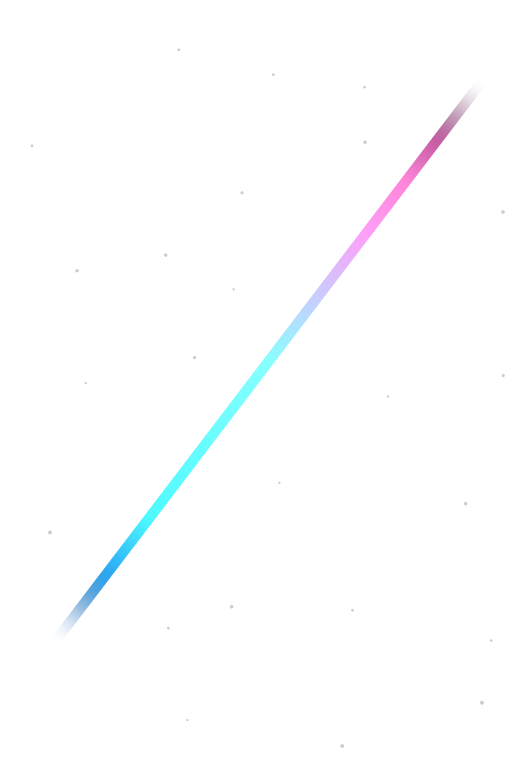
Give the GLSL for this background, as a WebGL 1 fragment shader.

```glsl
precision highp float;

uniform vec2 u_resolution;

// Lengths are fractions of the canvas height
const vec2 BEAM_START = vec2(0.0703, 0.1628);
const vec2 BEAM_END = vec2(0.6289, 0.8958);
const float BEAM_HALF_WIDTH = 0.0068;
const float FADE_IN_END = 0.13;
const float FADE_OUT_START = 0.88;

const vec3 PAPER = vec3(1.0);
const vec3 STEEL = vec3(0.14, 0.45, 0.74);
const vec3 AZURE = vec3(0.18, 0.69, 0.97);
const vec3 CYAN = vec3(0.30, 0.98, 1.0);
const vec3 PALE_CYAN = vec3(0.53, 1.0, 1.0);
const vec3 LAVENDER = vec3(0.78, 0.81, 1.0);
const vec3 ORCHID = vec3(1.0, 0.62, 0.97);
const vec3 PINK = vec3(1.0, 0.52, 0.85);
const vec3 MAGENTA = vec3(0.76, 0.35, 0.63);
const vec3 PLUM = vec3(0.52, 0.31, 0.47);

const float SPECK_CELL = 0.14;
const float SPECK_DENSITY = 0.8;
const float SPECK_MIN_RADIUS = 0.0013;
const float SPECK_MAX_RADIUS = 0.0025;
const float SPECK_CLEARANCE = 0.05;
const vec3 SPECK_COLOR = vec3(0.80, 0.80, 0.81);

float hash(vec2 p) {
  return fract(sin(dot(p, vec2(127.1, 311.7))) * 43758.5453);
}

float ramp(float a, float b, float x) {
  return clamp((x - a) / (b - a), 0.0, 1.0);
}

// x: position along the beam from 0 to 1, y: distance from its axis
vec2 beamCoords(vec2 p) {
  vec2 axis = BEAM_END - BEAM_START;
  vec2 offset = p - BEAM_START;
  float len = length(axis);
  float across = (offset.x * axis.y - offset.y * axis.x) / len;
  return vec2(dot(offset, axis) / (len * len), abs(across));
}

vec3 beamColor(float t) {
  vec3 c = mix(STEEL, AZURE, ramp(0.06, 0.135, t));
  c = mix(c, CYAN, ramp(0.135, 0.22, t));
  c = mix(c, PALE_CYAN, ramp(0.22, 0.50, t));
  c = mix(c, LAVENDER, ramp(0.50, 0.61, t));
  c = mix(c, ORCHID, ramp(0.61, 0.73, t));
  c = mix(c, PINK, ramp(0.73, 0.82, t));
  c = mix(c, MAGENTA, ramp(0.82, 0.895, t));
  return mix(c, PLUM, ramp(0.895, 0.95, t));
}

float beamMask(vec2 beam, float pixel) {
  float edge = 1.0 - smoothstep(-0.6 * pixel, 0.6 * pixel, beam.y - BEAM_HALF_WIDTH);
  float fade = smoothstep(0.0, FADE_IN_END, beam.x)
             * (1.0 - smoothstep(FADE_OUT_START, 1.0, beam.x));
  return edge * fade;
}

// One jittered speck per grid cell, kept clear of the beam
float speckMask(vec2 p, float pixel) {
  vec2 cell = floor(p / SPECK_CELL);
  vec2 jitter = vec2(hash(cell + 3.1), hash(cell + 17.7));
  vec2 center = (cell + mix(vec2(0.15), vec2(0.85), jitter)) * SPECK_CELL;
  float radius = mix(SPECK_MIN_RADIUS, SPECK_MAX_RADIUS, hash(cell + 29.3));
  float present = step(hash(cell + 41.9), SPECK_DENSITY)
                * step(SPECK_CLEARANCE, beamCoords(center).y);
  float d = length(p - center) - radius;
  return present * (1.0 - smoothstep(-0.7 * pixel, 0.7 * pixel, d));
}

void main() {
  vec2 p = gl_FragCoord.xy / u_resolution.y;
  float pixel = 1.0 / u_resolution.y;
  vec2 beam = beamCoords(p);

  vec3 color = mix(PAPER, SPECK_COLOR, speckMask(p, pixel));
  color = mix(color, beamColor(beam.x), beamMask(beam, pixel));
  gl_FragColor = vec4(color, 1.0);
}
```
